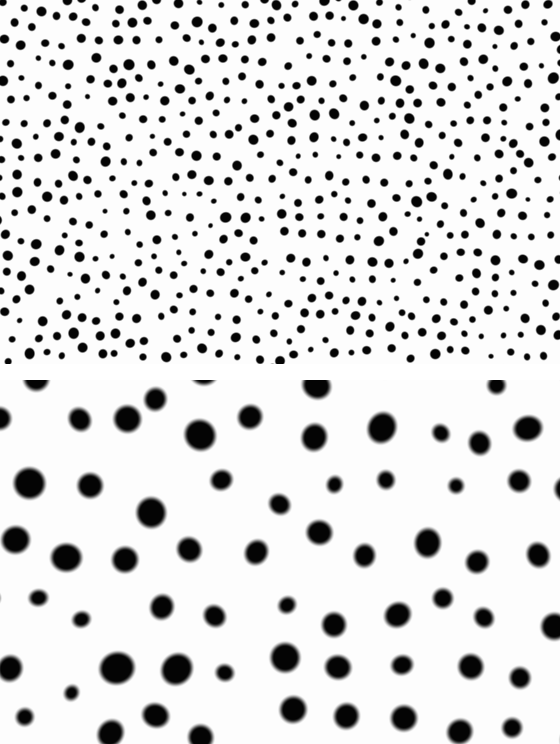
Top, the full canvas; bottom, a detail of the centre.
Reproduce this pattern procedurally as a Shadertoy shader.

```glsl
// Scattered ink dots of varied size on white paper. Dots sit on a staggered,
// jittered grid; each is pushed away from close neighbours so that the spacing
// stays irregular but the dots do not clump.

const float ROWS = 18.7;           // grid rows over the canvas height
const float JITTER = 0.84;         // full random shift, in cells
const float MIN_SPACING = 0.92;    // neighbours closer than this repel
const float EDGE_SOFTNESS = 0.057; // half width of the dot edge, in cells
const vec3 PAPER = vec3(0.992);
const vec3 INK = vec3(0.015);

float hash(vec2 p, float seed) {
    return fract(sin(dot(p, vec2(127.1, 311.7)) + seed * 74.7) * 43758.5453);
}

vec2 hash2(vec2 p, float seed) {
    return vec2(hash(p, seed), hash(p, seed + 1.0));
}

// Grid point with alternate rows shifted, plus a random offset
vec2 jitteredCentre(vec2 cell, float jitter) {
    float stagger = 0.5 * mod(cell.y, 2.0) - 0.25;
    return cell + 0.5 + vec2(stagger, 0.0) + jitter * (hash2(cell, 1.0) - 0.5);
}

// One relaxation step: move away from every neighbour that is too close
vec2 relaxedCentre(vec2 cell, float jitter, float spacing) {
    vec2 centre = jitteredCentre(cell, jitter);
    vec2 push = vec2(0.0);
    for (int y = -1; y <= 1; y++) {
        for (int x = -1; x <= 1; x++) {
            if (x == 0 && y == 0) continue;
            vec2 away = centre - jitteredCentre(cell + vec2(x, y), jitter);
            float gap = max(length(away), 0.001);
            push += away / gap * max(spacing - gap, 0.0) * 0.45;
        }
    }
    return centre + clamp(push, -0.35, 0.35);
}

// Mostly medium dots, with a few small and a few large ones
float dotRadius(vec2 cell) {
    float spread = 0.5 * (hash(cell, 5.0) + hash(cell, 6.0));
    return mix(0.105, 0.295, spread);
}

// Distance to a slightly oval dot
float ovalDistance(vec2 offset, float radius, float angle, float stretch) {
    vec2 axis = vec2(cos(angle), sin(angle));
    vec2 local = vec2(dot(offset, axis), dot(offset, vec2(-axis.y, axis.x)));
    return length(local * vec2(1.0 - stretch, 1.0 + stretch)) - radius;
}

// Distance to the nearest dot in the surrounding cells
float dotField(vec2 p, float jitter, float spacing) {
    float nearest = 1.0;
    vec2 home = floor(p);
    for (int y = -1; y <= 1; y++) {
        for (int x = -1; x <= 1; x++) {
            vec2 cell = home + vec2(x, y);
            vec2 offset = p - relaxedCentre(cell, jitter, spacing);
            float angle = 3.14159 * hash(cell, 8.0);
            float stretch = 0.07 * hash(cell, 9.0);
            nearest = min(nearest, ovalDistance(offset, dotRadius(cell), angle, stretch));
        }
    }
    return nearest;
}

void mainImage(out vec4 fragColor, in vec2 fragCoord) {
    vec2 p = fragCoord / iResolution.y * ROWS;
    float d = dotField(p, JITTER, MIN_SPACING);
    float paperAmount = smoothstep(-EDGE_SOFTNESS, EDGE_SOFTNESS, d);
    fragColor = vec4(mix(INK, PAPER, paperAmount), 1.0);
}
```
